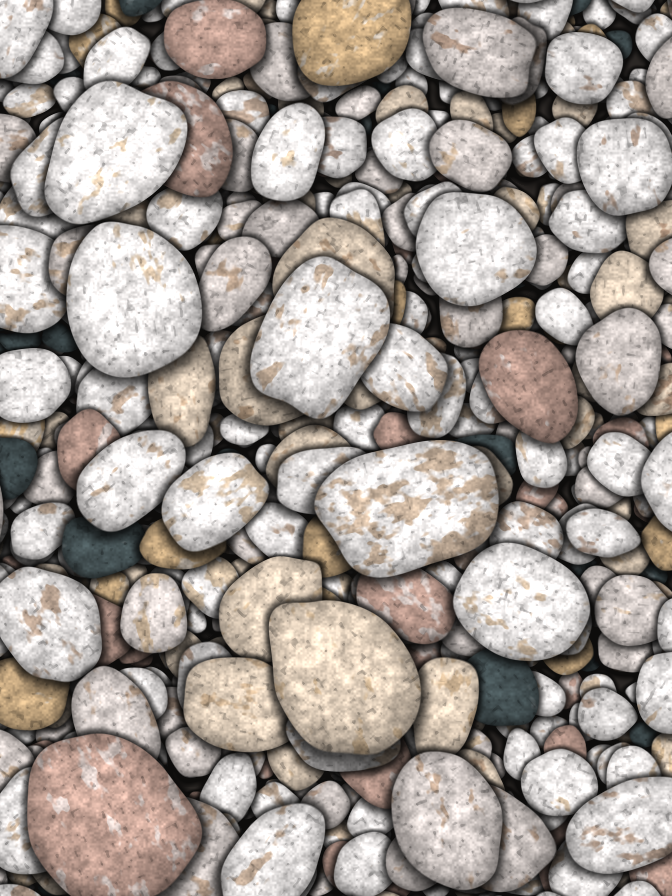
A Shadertoy shader for this texture:

```glsl
#define LAYERS 5
#define LARGEST_CELL 0.247
#define CELL_SHRINK 0.69
#define SHADOW_DEPTH 0.24
#define RIM_DARKENING 0.38
#define CHALK vec3(0.96, 0.945, 0.94)
#define GREY vec3(0.86, 0.825, 0.81)
#define BEIGE vec3(0.88, 0.81, 0.73)
#define PINK vec3(0.74, 0.61, 0.56)
#define OCHRE vec3(0.80, 0.68, 0.52)
#define SLATE vec3(0.27, 0.32, 0.33)
#define RUST vec3(0.56, 0.43, 0.35)

float hash(vec2 p) {
    return fract(sin(dot(p, vec2(127.1, 311.7))) * 43758.5453);
}

vec2 hash2(vec2 p) {
    return vec2(hash(p), hash(p + 19.3));
}

float noise(vec2 p) {
    vec2 i = floor(p), f = fract(p);
    f = f * f * (3.0 - 2.0 * f);
    return mix(mix(hash(i), hash(i + vec2(1, 0)), f.x),
               mix(hash(i + vec2(0, 1)), hash(i + vec2(1, 1)), f.x), f.y);
}

float fbm(vec2 p) {
    float sum = 0.0, amp = 0.46;
    for (int i = 0; i < 3; i++) {
        sum += amp * noise(p);
        p = mat2(1.8, 1.3, -1.3, 1.8) * p + 7.1;
        amp *= 0.66;
    }
    return sum * 1.04;
}

vec3 stoneColor(float kind) {
    vec3 c = CHALK;
    if (kind > 0.46) c = GREY;
    if (kind > 0.64) c = BEIGE;
    if (kind > 0.78) c = PINK;
    if (kind > 0.87) c = OCHRE;
    if (kind > 0.93) c = SLATE;
    return c;
}

// Mineral stains, grain and dome lighting of one stone
vec3 shadeStone(vec2 uv, vec2 local, vec2 up, float r, float kind, vec2 seed) {
    vec3 base = stoneColor(kind) * mix(0.93, 1.04, seed.x);
    vec2 s = local + seed * 9.0;

    float patches = fbm(s * vec2(24.0, 38.0));
    float limit = mix(0.68, 0.48, seed.y * seed.y);
    float stain = smoothstep(limit, limit + 0.12, patches);
    vec3 stainColor = kind > 0.78 ? CHALK * 0.92 : mix(RUST, OCHRE, seed.x);
    base = mix(base, stainColor, stain * (kind > 0.93 ? 0.15 : 0.65));
    base *= 0.86 + 0.28 * noise(s * 62.0);

    float grain = noise(uv * 300.0 + seed * 20.0) - 0.5;
    float speckle = noise(s * 145.0);
    float pits = smoothstep(0.76, 0.92, speckle);
    base *= 1.0 + 0.20 * grain + 0.14 * (0.5 - speckle) - 0.18 * pits;

    vec2 b = uv * 95.0 + seed * 30.0;
    float bump = noise(b) - noise(b + vec2(-0.25, 0.5));
    float r2 = r * r;
    float light = 1.03 - RIM_DARKENING * r2 * r2 * r;
    light += 0.09 * dot(up, vec2(-0.3, 0.95)) * r + 0.14 * bump;
    return base * light;
}

// Adds one layer of scattered pebbles, front to back;
// open is the share of light still passing to deeper layers
void addLayer(inout vec3 col, inout float open, vec2 uv, int layer) {
    float level = 1.0 - float(layer) / float(LAYERS - 1);
    float cell = LARGEST_CELL * pow(CELL_SHRINK, float(layer));
    float density = mix(1.0, 0.36, level * level);
    float px = 0.8 / iResolution.x;
    float homeRow = floor(uv.y / cell);

    for (int n = 0; n < 9; n++) {
        if (open < 0.02) break;

        // Placement on staggered rows, with random turn and proportions
        float row = homeRow + float(n / 3 - 1);
        float stagger = 0.5 * mod(row, 2.0);
        // Descending columns keep the overlap order equal in every cell
        vec2 id = vec2(floor(uv.x / cell - stagger) + float(1 - n % 3), row);
        vec2 key = id + float(layer) * 37.0 + 11.0;
        if (hash(key + 5.7) > density) continue;
        vec2 centre = id + 0.5 + 0.4 * (hash2(key) - 0.5);
        centre.x += stagger;
        vec2 p = uv - centre * cell;
        float size = cell * mix(0.43, 0.58, hash(key + 8.1));
        if (dot(p, p) > size * size * 2.25) continue;
        vec2 seed = hash2(key + 2.3);
        float turn = 6.2832 * hash(key + 13.9);
        float c = cos(turn), s = sin(turn);
        vec2 local = mat2(c, -s, s, c) * p;
        float aspect = mix(0.62, 0.94, hash(key + 4.4));

        // Rounded, slightly egg-shaped outline
        vec2 q = local / (size * vec2(1.0, aspect));
        q.y *= 1.0 + 0.30 * (seed.x - 0.5) * q.x;
        float power = mix(2.0, 2.5, seed.y);
        vec2 e = pow(abs(q) + 0.0001, vec2(power));
        float r = pow(e.x + e.y, 1.0 / power);
        r += 0.22 * (noise(q * 1.4 + seed * 30.0) - 0.5) * smoothstep(0.0, 0.7, r);
        float d = (r - 1.0) * size * aspect;

        // Stone surface, then the light it leaves for those below
        if (d < px) {
            float kind = hash(key + 21.5) * mix(1.0, 0.84, level * level);
            vec3 stone = shadeStone(uv, local, p / size, clamp(r, 0.0, 1.0), kind, seed);
            float cover = smoothstep(px, -px, d);
            col += open * cover * stone * mix(0.92, 1.0, level);
            open *= 1.0 - cover;
        }
        float reach = (0.008 + 0.075 * size) * (1.0 - 0.35 * p.y / size);
        open *= mix(SHADOW_DEPTH, 1.0, smoothstep(-0.1 * reach, reach, d));
    }
}

void mainImage(out vec4 fragColor, in vec2 fragCoord) {
    vec2 uv = fragCoord / iResolution.x;
    vec3 col = vec3(0.0);
    float open = 1.0;
    for (int layer = 0; layer < LAYERS; layer++) {
        if (open < 0.02) break;
        addLayer(col, open, uv, layer);
    }
    col += open * vec3(0.17, 0.155, 0.145);
    col = max(col, vec3(0.05, 0.046, 0.044));
    fragColor = vec4(clamp(col, 0.0, 1.0), 1.0);
}
```
